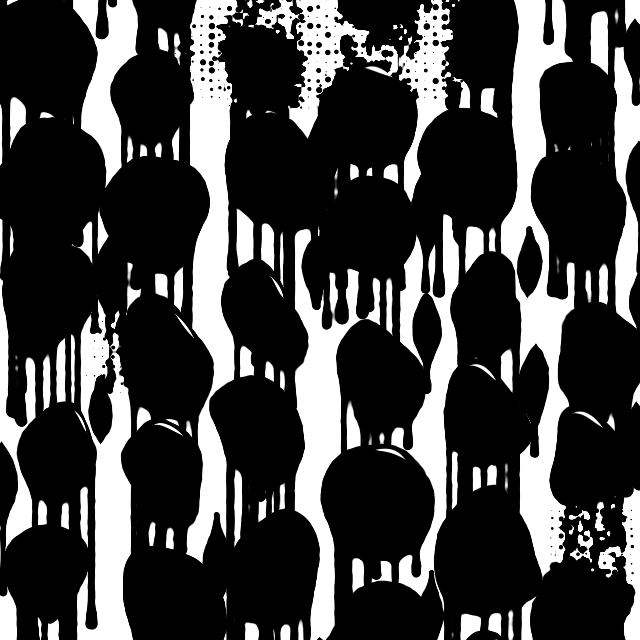
Reproduce this pattern procedurally as a three.js fragment shader.

```glsl
// Black paint blobs on white, running down in vertical drips, with glints and spatter.
varying vec2 vUv;

const vec3 PAPER = vec3(1.0);
const vec3 INK = vec3(0.0);
const vec2 CELL = vec2(0.167, 0.2);        // spacing of the blobs
const vec2 BLOB_RADII = vec2(0.071, 0.092);
const vec2 BLOB_SCALE = vec2(0.78, 1.14);  // smallest and largest
const float BLOB_TILT = 1.1;
const float JITTER = 0.22;                 // share of a cell
const float WARP = 0.030;                  // bend of the blob outlines
const int DRIPS = 5;
const vec2 DRIP_LENGTH = vec2(0.09, 0.42);
const vec2 DRIP_WIDTH = vec2(0.0050, 0.0074);
const float DRIP_JOIN = 0.012;             // fillet between blob and drip
const vec2 SPINDLE = vec2(0.024, 0.062);
const float SPINDLE_SHARE = 0.5;
const float GLINT_SHARE = 0.35;
const float SPECK_CELL = 0.014;
const float EDGE = 0.0008;

vec2 hash2(vec2 p) {
  vec3 q = fract(p.xyx * vec3(0.1031, 0.1030, 0.0973));
  q += dot(q, q.yzx + 33.33);
  return fract((q.xx + q.yz) * q.zy);
}

float noise(vec2 p) {
  vec2 i = floor(p), f = fract(p);
  f = f * f * (3.0 - 2.0 * f);
  float low = mix(hash2(i).x, hash2(i + vec2(1.0, 0.0)).x, f.x);
  float high = mix(hash2(i + vec2(0.0, 1.0)).x, hash2(i + 1.0).x, f.x);
  return mix(low, high, f.y);
}

float smoothMin(float a, float b, float k) {
  float h = max(k - abs(a - b), 0.0) / k;
  return min(a, b) - h * h * k * 0.25;
}

// Tilted egg
float blob(vec2 q, vec2 radii, float tilt, float egg) {
  float c = cos(tilt), s = sin(tilt);
  q = vec2(c * q.x + s * q.y, c * q.y - s * q.x);
  q.x *= 1.0 + egg * q.y / radii.y;
  return (length(q / radii) - 1.0) * min(radii.x, radii.y);
}

// Line running down from the origin, swelling to a bead at its end
float drip(vec2 q, float len, float width) {
  float t = clamp(-q.y, 0.0, len);
  float r = width * (0.88 + 0.55 * smoothstep(len - 0.04, len - 0.004, t));
  return length(vec2(q.x, q.y + t)) - r;
}

// Pointed lens
float spindle(vec2 q, vec2 size) {
  float y = q.y / size.y;
  return (abs(q.x) - size.x * (1.0 - y * y)) * 0.85;
}

// Thin tapering arc just inside the upper rim
float glint(vec2 q, float d, float middle) {
  float a = (atan(q.y, q.x) - middle) / 0.32;
  return abs(d + 0.008) - 0.0022 * (1.0 - a * a);
}

void main() {
  vec2 p = vUv;
  vec2 bend = vec2(noise(p * 13.0), noise(p * 13.0 + 41.7)) - 0.5;
  float ink = 1.0, shine = 1.0;

  for (int i = -1; i <= 1; i++) {
    float column = floor(p.x / CELL.x) + float(i);
    float shift = 0.5 * mod(column, 2.0) + 0.3 * hash2(vec2(column, 7.0)).x;
    float row = floor(p.y / CELL.y - shift);
    for (int j = -1; j <= 2; j++) {
      vec2 id = vec2(column, row + float(j)) + 20.0;
      vec2 place = hash2(id), form = hash2(id + 53.0), extra = hash2(id + 97.0);
      vec2 home = (id - 20.0 + vec2(0.5, 0.5 + shift)) * CELL;
      vec2 q = p - home - (place - 0.5) * JITTER * CELL;

      vec2 radii = BLOB_RADII * mix(BLOB_SCALE.x, BLOB_SCALE.y, form.x);
      radii *= 1.0 + vec2(0.16, -0.16) * (extra.y - 0.5);
      float body = blob(q + bend * WARP, radii, (form.y - 0.5) * BLOB_TILT, (place.x - 0.5) * 0.4);
      if (extra.x < GLINT_SHARE) shine = min(shine, glint(q, body, 0.9 + 0.7 * place.y));

      for (int k = 0; k < DRIPS; k++) {
        vec2 h = hash2(id * 3.0 + vec2(float(k) * 17.0, 11.0));
        float x = ((float(k) + h.y) / float(DRIPS) * 2.0 - 1.0) * radii.x * 0.88;
        float width = mix(DRIP_WIDTH.x, DRIP_WIDTH.y, fract(h.x * 7.0 + h.y));
        float line = drip(q - vec2(x, 0.0), mix(DRIP_LENGTH.x, DRIP_LENGTH.y, h.x), width);
        body = smoothMin(body, line, DRIP_JOIN);
      }
      ink = min(ink, body);

      // Spindle threaded on its own drip, in the gap between columns
      if (fract(extra.x * 5.0 + extra.y) < SPINDLE_SHARE) {
        vec2 s = p - home - CELL * vec2(0.5, 0.25) - (form - 0.5) * vec2(0.02, 0.05);
        float bead = spindle(s + bend * 0.008, SPINDLE * mix(0.75, 1.1, place.y));
        float thread = drip(s - vec2(0.0, 0.08 * place.x), 0.07 + 0.16 * form.x, DRIP_WIDTH.x);
        ink = min(ink, smoothMin(bead, thread, DRIP_JOIN));
      }
    }
  }

  // Ragged rims and loose specks inside a few spatter zones
  float zone = smoothstep(0.72, 0.84, noise(p * 4.0 + 3.3));
  ink += (noise(p * 120.0) - 0.5) * mix(0.0014, 0.022, zone);
  vec2 cell = floor(p / SPECK_CELL);
  vec2 h = hash2(cell + 200.0);
  vec2 offset = fract(p / SPECK_CELL) - 0.5 - (h - 0.5) * 0.3;
  float speck = (length(offset) - 0.38 * h.x * zone) * SPECK_CELL;
  if (zone > 0.1) ink = min(ink, speck);

  ink = max(ink, -shine);
  gl_FragColor = vec4(mix(INK, PAPER, smoothstep(-EDGE, EDGE, ink)), 1.0);
}
```
